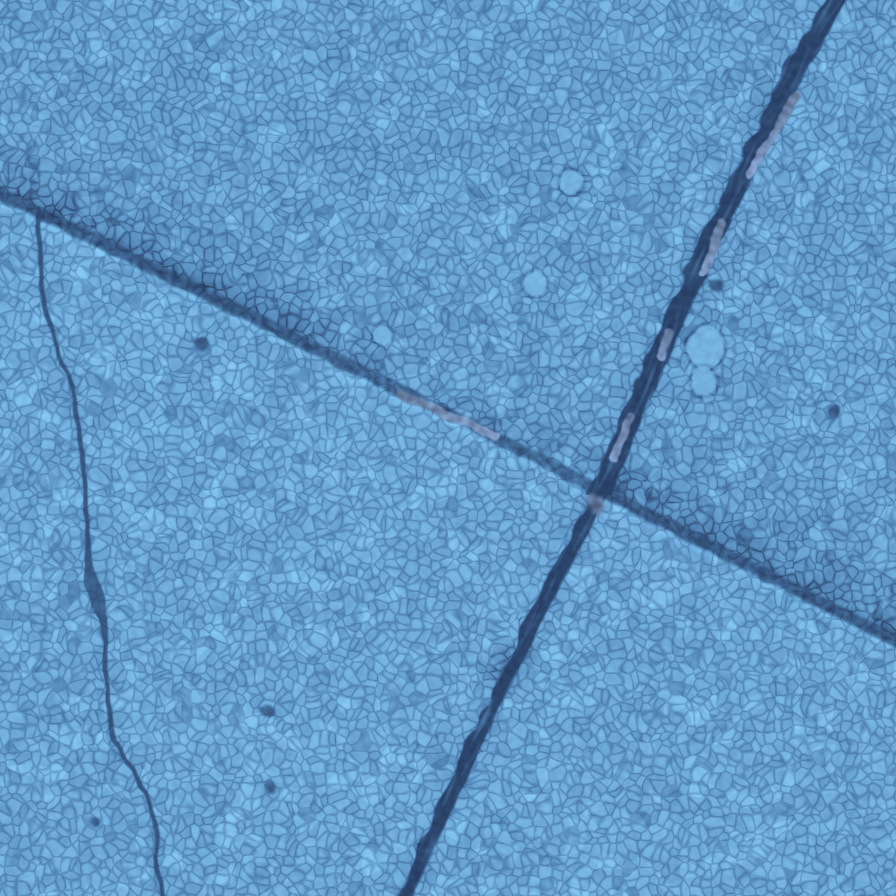
Write a WebGL 2 fragment shader that draws this texture.

```glsl
#version 300 es
precision highp float;
// Blue pebbled paving crossed by two dark joints and a thin wandering crack.
// Two scales of Voronoi grain give a tone; joints, stains and pits lower it,
// pebbles raise it, and a three-colour ramp turns the tone into blue.
uniform vec2 u_resolution;
out vec4 fragColor;

#define GRAIN_SCALE 88.0
#define GRAIN_CONTRAST 0.30
#define BASE_TONE 0.57
#define CROSSING vec2(0.669, 0.447)
#define STAIN_REACH 0.030
#define UPPER_HALF_WIDTH 0.0115
#define LOWER_HALF_WIDTH 0.0080
#define CRACK_HALF_WIDTH 0.0021
#define DEEP_BLUE vec3(0.13, 0.20, 0.34)
#define MID_BLUE vec3(0.31, 0.51, 0.70)
#define PALE_BLUE vec3(0.48, 0.73, 0.91)
#define DEBRIS_GREY vec3(0.50, 0.60, 0.76)

const vec2 CRACK[13] = vec2[13](
  vec2(.042, .766), vec2(.047, .674), vec2(.065, .603), vec2(.081, .570),
  vec2(.095, .466), vec2(.100, .362), vec2(.115, .310), vec2(.121, .219),
  vec2(.128, .173), vec2(.163, .115), vec2(.176, .069), vec2(.173, .043),
  vec2(.184, -.01));
// Debris slivers: start and end points
const vec4 SLIVERS[5] = vec4[5](
  vec4(.447, .560, .553, .513), vec4(.888, .892, .836, .806),
  vec4(.806, .752, .786, .696), vec4(.747, .630, .738, .602),
  vec4(.704, .535, .685, .488));
// Pebbles and pits: centre, radius
const vec3 PEBBLES[5] = vec3[5](
  vec3(.788, .612, .020), vec3(.785, .575, .014), vec3(.427, .626, .011),
  vec3(.638, .798, .012), vec3(.596, .684, .012));
const vec3 PITS[6] = vec3[6](
  vec3(.224, .616, .008), vec3(.299, .207, .008), vec3(.303, .121, .007),
  vec3(.801, .681, .007), vec3(.930, .540, .007), vec3(.105, .083, .005));

vec2 hash2(vec2 p) {
  vec3 q = fract(p.xyx * vec3(.1031, .1030, .0973));
  q += dot(q, q.yzx + 33.33);
  return fract((q.xx + q.yz) * q.zy);
}

float gradDot(vec2 cell, vec2 f, vec2 corner) {
  return dot(hash2(cell + corner) * 2.0 - 1.0, f - corner);
}

float gradientNoise(vec2 p) {
  vec2 i = floor(p), f = p - i, u = f * f * (3.0 - 2.0 * f);
  return mix(mix(gradDot(i, f, vec2(0)), gradDot(i, f, vec2(1, 0)), u.x),
             mix(gradDot(i, f, vec2(0, 1)), gradDot(i, f, vec2(1)), u.x), u.y);
}

// x: gap to the cell border, y: random value of the cell
vec2 voronoi(vec2 p) {
  vec2 cell = floor(p);
  float near = 9.0, next = 9.0, id = 0.0;
  for (int j = -1; j <= 1; j++)
    for (int i = -1; i <= 1; i++) {
      vec2 c = cell + vec2(i, j), h = hash2(c + 40.0);
      float d = length(c + h - p);
      if (d < near) { next = near; near = d; id = fract(h.x * 7.0 + h.y * 5.0); }
      else next = min(next, d);
    }
  return vec2(next - near, id);
}

// x: distance to the segment, y: position along it
vec2 segment(vec2 p, vec2 a, vec2 b) {
  vec2 d = b - a;
  float t = clamp(dot(p - a, d) / dot(d, d), 0.0, 1.0);
  return vec2(length(p - a - d * t), t);
}

void main() {
  vec2 uv = gl_FragCoord.xy / u_resolution;
  float aa = 1.0 / min(u_resolution.x, u_resolution.y);
  float fine = gradientNoise(uv * 130.0), rough = gradientNoise(uv * 45.0 + 9.0);
  float broad = gradientNoise(uv * 9.0 + 3.0);
  vec2 warp = vec2(rough, gradientNoise(uv * 45.0 + 71.0));

  // Pebbled surface
  vec2 small = voronoi(uv * GRAIN_SCALE + warp * 0.9);
  vec2 large = voronoi(uv * GRAIN_SCALE * 0.55 + warp * 0.6 + 17.0);
  float tone = BASE_TONE + GRAIN_CONTRAST * smoothstep(0.0, 0.38, small.x);
  tone += 0.20 * (small.y - 0.5) + 0.16 * fine + 0.05 * broad;
  tone += 0.13 * smoothstep(0.72, 0.9, large.y) * smoothstep(0.03, 0.2, large.x);

  // Signed distances: height above the long joint, offset from the steep one
  float above = (uv.y - 0.779 + 0.499 * uv.x - 0.016 * uv.x * (1.0 - uv.x)) * 0.895;
  bool upper = uv.y > CROSSING.y;
  float t = upper ? (uv.y - CROSSING.y) / (1.0 - CROSSING.y) : uv.y / CROSSING.y;
  float jointX = upper ? mix(CROSSING.x, 0.931, t) : mix(0.452, CROSSING.x, t);
  float side = (uv.x - jointX + (upper ? 0.042 : 0.020) * t * (1.0 - t)) * 0.905;
  tone -= 0.035 * smoothstep(-0.01, 0.02, above);

  // Stain on the upper side of the long joint, and beside the steep one
  float strength = mix(0.50, 0.18, smoothstep(0.25, 0.45, uv.x));
  strength = mix(strength, 0.50, smoothstep(0.66, 0.70, uv.x));
  float reach = STAIN_REACH * (1.0 + 0.8 * broad + 0.7 * rough);
  tone -= strength * smoothstep(-0.004, 0.003, above) * exp(-max(above, 0.0) / reach);
  tone -= 0.22 * exp(-abs(side) / 0.011);
  tone -= 0.22 * exp(-dot(uv - vec2(.56, .255), uv - vec2(.56, .255)) / 0.0006);

  // Joint cores with ragged edges
  float slot = abs(above - 0.004 + 0.003 * rough) - 0.0055 - 0.004 * rough;
  float core = 1.0 - smoothstep(-aa, aa + 0.003, slot);
  tone = mix(tone, 0.20 + 0.28 * fine, core * (0.72 + 0.25 * rough));
  float halfWidth = upper ? UPPER_HALF_WIDTH : LOWER_HALF_WIDTH;
  float gap = abs(side + 0.003 * rough) - halfWidth * (0.9 + 0.7 * rough);
  float streak = gradientNoise(vec2(side * 190.0, uv.y * 28.0));
  core = 1.0 - smoothstep(-aa, aa + 0.002, gap);
  tone = mix(tone, 0.08 + 0.45 * max(streak, 0.0) + 0.10 * fine, core * 0.95);
  tone += 0.10 * exp(-pow((above + 0.006) / 0.003, 2.0)) * (1.0 - core);

  // Wandering crack, opening at a chipped spot
  float crack = 1.0;
  vec2 bent = uv + 0.004 * warp;
  for (int i = 0; i < 12; i++)
    crack = min(crack, segment(bent, CRACK[i], CRACK[i + 1]).x);
  float chip = exp(-pow((uv.y - 0.338) / 0.032, 2.0));
  float crackWidth = CRACK_HALF_WIDTH * (1.0 + 0.5 * rough) + 0.006 * chip;
  tone -= 0.10 * exp(-crack / 0.005);
  tone = mix(tone, 0.14 + 0.35 * chip * abs(rough),
             0.85 * (1.0 - smoothstep(-aa, aa + 0.001, crack - crackWidth)));

  // Larger pebbles and dark pits
  for (int i = 0; i < 5; i++) {
    float d = length((uv - PEBBLES[i].xy) * vec2(1.0, 0.85) + 0.006 * warp) - PEBBLES[i].z;
    tone = mix(tone, 0.96 + 0.10 * fine, 0.85 * (1.0 - smoothstep(-0.002, 0.002, d)));
    tone -= 0.20 * exp(-pow((d - 0.002) / 0.002, 2.0));
  }
  for (int i = 0; i < 6; i++) {
    float d = length(uv - PITS[i].xy + 0.008 * warp) - PITS[i].z;
    tone = mix(tone, 0.22 + 0.2 * fine, 0.85 * (1.0 - smoothstep(-0.003, 0.003, d)));
  }

  // Tone to colour, then pale debris lodged in the joints
  tone = clamp(tone, 0.0, 1.12);
  vec3 color = tone < 0.5 ? mix(DEEP_BLUE, MID_BLUE, tone * 2.0)
                          : mix(MID_BLUE, PALE_BLUE, tone * 2.0 - 1.0);
  for (int i = 0; i < 5; i++) {
    vec2 s = segment(uv + 0.004 * warp, SLIVERS[i].xy, SLIVERS[i].zw);
    float cover = 1.0 - smoothstep(-aa, aa + 0.001, s.x - 0.0042 - 0.002 * fine);
    color = mix(color, DEBRIS_GREY * (0.82 + 0.25 * s.y + 0.3 * fine), 0.88 * cover);
  }
  float plug = length((uv - vec2(.664, .438)) * vec2(1.0, 0.8) + 0.01 * warp) - 0.009;
  color = mix(color, DEBRIS_GREY * (0.85 + 0.4 * fine), 0.7 * (1.0 - smoothstep(-0.004, 0.003, plug)));
  fragColor = vec4(color, 1.0);
}
```
